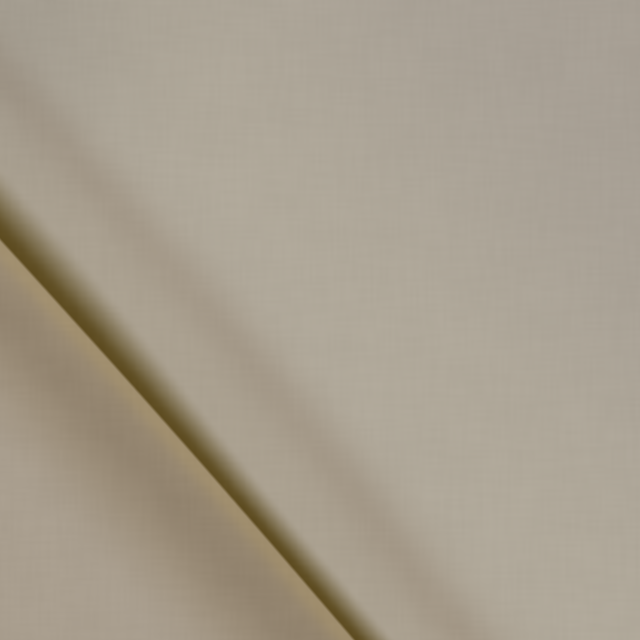
Reproduce this texture procedurally as a WebGL 2 fragment shader.

```glsl
#version 300 es
precision highp float;
// Plain beige cloth with one diagonal fold, its olive shadow and a faint weave.

uniform vec2 u_resolution;
out vec4 fragColor;

float hash(vec2 p) {
    return fract(sin(dot(p, vec2(127.1, 311.7))) * 43758.5453);
}

float noise(vec2 p) {
    vec2 cell = floor(p), f = fract(p);
    f = f * f * (3.0 - 2.0 * f);
    return mix(mix(hash(cell), hash(cell + vec2(1, 0)), f.x),
               mix(hash(cell + vec2(0, 1)), hash(cell + vec2(1, 1)), f.x), f.y);
}

// Soft bump of height 1 around a centre
float bump(float x, float centre, float width) {
    float t = (x - centre) / width;
    return exp(-t * t);
}

// Broad cloth above the fold; across is the distance from the crease
vec3 upperCloth(vec2 uv, float across, float along) {
    vec3 cloth = mix(vec3(0.668, 0.630, 0.565), vec3(0.690, 0.660, 0.603),
                     smoothstep(0.08, 0.26, across));
    cloth = mix(cloth, vec3(0.655, 0.625, 0.582), smoothstep(0.32, 0.88, across));
    cloth = mix(cloth, vec3(0.625, 0.598, 0.550), 0.75 * bump(length(uv - vec2(0.0, 1.0)), 0.0, 0.24));

    // Shallow tan dip parallel to the crease
    float dipCentre = 0.172 - 0.032 * along * along;
    cloth -= vec3(0.034, 0.043, 0.046) * bump(across, dipCentre, 0.042);

    // Olive shadow, narrowing toward the lower right
    float reach = mix(0.062, 0.040, smoothstep(0.0, 0.8, along));
    float shade = 1.0 - smoothstep(0.18, 1.25, across / reach);
    vec3 olive = mix(vec3(0.365, 0.295, 0.125), vec3(0.42, 0.36, 0.21),
                     smoothstep(0.0, 0.6, across / reach));
    return mix(cloth, olive, shade);
}

// Smaller flap below the fold; depth grows toward the lower left
vec3 lowerFlap(float depth, float along) {
    vec3 flap = mix(vec3(0.595, 0.535, 0.445), vec3(0.663, 0.620, 0.558),
                    smoothstep(0.06, 0.24, depth));
    flap -= vec3(0.020, 0.018, 0.010) * bump(depth, 0.075, 0.045);
    flap += vec3(0.035, 0.025, -0.012) * bump(depth, 0.008, 0.018);
    return flap + 0.02 * (0.5 - along) * bump(depth, 0.03, 0.03);
}

void main() {
    vec2 uv = gl_FragCoord.xy / u_resolution;

    // Crease coordinates, with a slight bow along its length
    vec2 fromStart = uv - vec2(0.0, 0.626);
    float along = dot(fromStart, vec2(0.662, -0.749)) / 0.835;
    float across = dot(fromStart, vec2(0.749, 0.662));
    across -= 0.004 * sin(3.1416 * clamp(along, 0.0, 1.0));

    float above = smoothstep(-0.003, 0.003, across);
    vec3 color = mix(lowerFlap(max(-across, 0.0), along),
                     upperCloth(uv, max(across, 0.0), along), above);

    // Crossed threads and soft mottling
    float weave = noise(uv * vec2(28.0, 210.0)) + noise(uv * vec2(210.0, 28.0)) - 1.0;
    float mottle = noise(uv * 22.0) - 0.5;
    color += 0.008 * weave + 0.006 * mottle;

    fragColor = vec4(color, 1.0);
}
```
